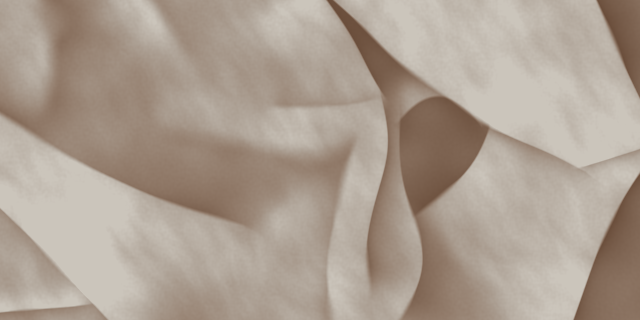
A Shadertoy shader for this texture:

```glsl
const vec3 SHADOW_COLOR = vec3(0.385, 0.285, 0.215);
const vec3 LINEN_COLOR = vec3(0.765, 0.735, 0.695);
const vec3 WARM_TINT = vec3(1.02, 0.975, 0.945);
const float AMBIENT_TONE = 0.68;
const float LIT_TONE = 1.07;
const float PANEL_FALLOFF = 0.20;
const float UNDULATION = 0.42;
const float SHADOW_GAIN = 1.40;
const float CONTACT_DEPTH = 0.12;
const float EDGE_TURN = 0.12;
const float WRINKLE = 0.15;
const float WEAVE = 0.036;
const float EDGE_WOBBLE = 0.022;
const float CRISP = 0.004;
const float SOFT = 0.04;
const float TAU = 6.2831853;

vec2 hashGradient(vec2 cell) {
    vec3 q = fract(cell.xyx * vec3(0.1031, 0.1030, 0.0973));
    q += dot(q, q.yzx + 33.33);
    float angle = TAU * fract((q.x + q.y) * q.z);
    return vec2(cos(angle), sin(angle));
}

float gradientNoise(vec2 p) {
    vec2 i = floor(p), f = fract(p);
    vec2 w = f * f * f * (f * (f * 6.0 - 15.0) + 10.0);
    vec2 e = vec2(0.0, 1.0);
    float low = mix(dot(hashGradient(i), f), dot(hashGradient(i + e.yx), f - e.yx), w.x);
    float high = mix(dot(hashGradient(i + e), f - e), dot(hashGradient(i + e.yy), f - e.yy), w.x);
    return mix(low, high, w.y);
}

float fbm(vec2 p) {
    float sum = 0.0, amp = 1.0;
    for (int i = 0; i < 3; i++) {
        sum += amp * gradientNoise(p);
        p = mat2(1.6, 1.2, -1.2, 1.6) * p + 7.3;
        amp *= 0.4;
    }
    return sum;
}

// Cloth edge from a to b: lit to the left of travel, shadow to the right.
// bend = (bow, sway), shade = (depth, width), reach = extent of the lit side.
void fold(inout float tone, vec2 p, vec2 a, vec2 b, vec2 bend, vec2 shade, float reach, float blur) {
    vec2 axis = b - a;
    float len = length(axis);
    axis /= len;
    float along = dot(p - a, axis) / len;
    float u = clamp(along, 0.0, 1.0);
    float offset = bend.x * 4.0 * u * (1.0 - u) + bend.y * sin(TAU * u);
    float slope = (bend.x * 4.0 * (1.0 - 2.0 * u) + bend.y * TAU * cos(TAU * u)) / len;
    float d = (dot(p - a, vec2(-axis.y, axis.x)) - offset) * inversesqrt(1.0 + slope * slope);

    // Sharpness and depth drift along the edge
    float drift = gradientNoise(vec2(along * len * 5.0, a.x * 17.0 + a.y * 9.0));
    float ends = smoothstep(-0.10, 0.14, along) * (1.0 - smoothstep(0.86, 1.10, along));
    float edge = max(blur * (1.0 + 2.0 * smoothstep(-0.1, 0.4, drift)), 1.0 / iResolution.y);
    float lit = smoothstep(-edge, edge, d);
    float lee = max(-d, 0.0);
    float front = max(d, 0.0) / reach;

    float depth = min(shade.x * SHADOW_GAIN * (1.0 + 0.5 * drift), 0.88);
    float contact = CONTACT_DEPTH * exp(-lee / 0.014) * smoothstep(0.03, 0.01, blur);
    tone *= 1.0 - ends * (1.0 - lit) * min(depth * exp(-lee / shade.y) + contact, 0.92);
    float surface = LIT_TONE + UNDULATION * fbm(p * 2.3 + 4.0) - PANEL_FALLOFF * front;
    surface -= EDGE_TURN * exp(-max(d, 0.0) / 0.02);
    tone = mix(tone, surface, ends * lit * exp(-front * front));
}

void mainImage(out vec4 fragColor, in vec2 fragCoord) {
    vec2 uv = fragCoord / iResolution.y;
    vec2 wobble = vec2(gradientNoise(uv * 3.1), gradientNoise(uv * 3.1 + 19.0));
    vec2 p = uv + EDGE_WOBBLE * wobble;
    float tone = AMBIENT_TONE + UNDULATION * fbm(p * 2.6);

    // Soft rolls on the left
    fold(tone, p, vec2(0.13, 0.62), vec2(0.09, 1.10), vec2(-0.04, 0.0), vec2(0.34, 0.15), 0.20, SOFT);
    fold(tone, p, vec2(0.75, 0.64), vec2(0.40, 1.07), vec2(0.01, 0.02), vec2(0.22, 0.12), 0.13, 0.03);
    fold(tone, p, vec2(0.98, 0.47), vec2(0.58, 0.16), vec2(0.02, 0.0), vec2(0.16, 0.12), 0.18, 0.07);
    fold(tone, p, vec2(0.50, 0.61), vec2(1.16, 0.58), vec2(-0.06, 0.02), vec2(0.28, 0.12), 0.19, 0.04);

    // Large left drape and its lower corner
    fold(tone, p, vec2(0.76, 0.29), vec2(-0.12, 0.72), vec2(0.035, 0.0), vec2(0.42, 0.11), 0.36, 0.006);
    fold(tone, p, vec2(-0.08, 0.42), vec2(0.40, -0.08), vec2(0.02, 0.0), vec2(0.20, 0.09), 0.28, CRISP);
    fold(tone, p, vec2(-0.06, 0.02), vec2(0.28, 0.05), vec2(0.0), vec2(0.24, 0.05), 0.06, CRISP);

    // Lower right drape, with the deep pocket behind it
    fold(tone, p, vec2(1.54, 0.62), vec2(1.29, 0.32), vec2(0.04, 0.0), vec2(0.60, 0.26), 0.58, CRISP);
    fold(tone, p, vec2(1.76, -0.08), vec2(2.07, 0.58), vec2(0.03, 0.0), vec2(0.58, 0.24), 0.34, CRISP);

    // Central loop: right rib, pocket roof, then the two sides of the left rib
    fold(tone, p, vec2(1.23, -0.02), vec2(1.25, 0.65), vec2(-0.055, -0.04), vec2(0.38, 0.10), 0.10, CRISP);
    fold(tone, p, vec2(1.24, 0.62), vec2(1.51, 0.61), vec2(0.08, 0.0), vec2(0.30, 0.08), 0.08, 0.006);
    fold(tone, p, vec2(1.12, 0.59), vec2(1.04, -0.05), vec2(-0.04, 0.0), vec2(0.16, 0.05), 0.16, 0.007);
    fold(tone, p, vec2(1.15, 0.10), vec2(1.19, 0.72), vec2(-0.006, 0.022), vec2(0.44, 0.06), 0.09, CRISP);

    // Upper middle panel above the rib
    fold(tone, p, vec2(1.20, 0.71), vec2(0.97, 1.08), vec2(0.0), vec2(0.58, 0.18), 0.32, CRISP);
    fold(tone, p, vec2(1.18, 0.70), vec2(0.84, 0.66), vec2(0.01, 0.0), vec2(0.12, 0.04), 0.09, 0.008);

    // Upper right panel
    fold(tone, p, vec2(1.00, 1.04), vec2(1.83, 0.465), vec2(-0.055, 0.0), vec2(0.30, 0.05), 0.52, CRISP);
    fold(tone, p, vec2(1.81, 0.475), vec2(2.08, 0.57), vec2(0.0), vec2(0.26, 0.04), 0.20, CRISP);
    fold(tone, p, vec2(2.04, 0.60), vec2(1.83, 1.08), vec2(0.0), vec2(0.58, 0.22), 0.30, CRISP);

    // Slanted wrinkles and the fine linen weave
    vec2 slant = mat2(0.82, -0.57, 0.57, 0.82) * (p + 0.03 * wobble.yx);
    tone += WRINKLE * fbm(slant * vec2(17.0, 7.0)) * smoothstep(0.3, 1.0, tone);
    float threads = gradientNoise(uv * vec2(70.0, 105.0)) + gradientNoise(uv.yx * vec2(80.0, 115.0) + 31.0);
    tone += WEAVE * threads * (0.2 + 0.8 * clamp(tone, 0.0, 1.0));

    // Shadows take a warmer tint than the lit cloth
    vec3 color = mix(SHADOW_COLOR, LINEN_COLOR, clamp(tone, 0.0, 1.08));
    color *= mix(WARM_TINT, vec3(1.0), smoothstep(0.35, 0.85, tone));
    fragColor = vec4(color, 1.0);
}
```
